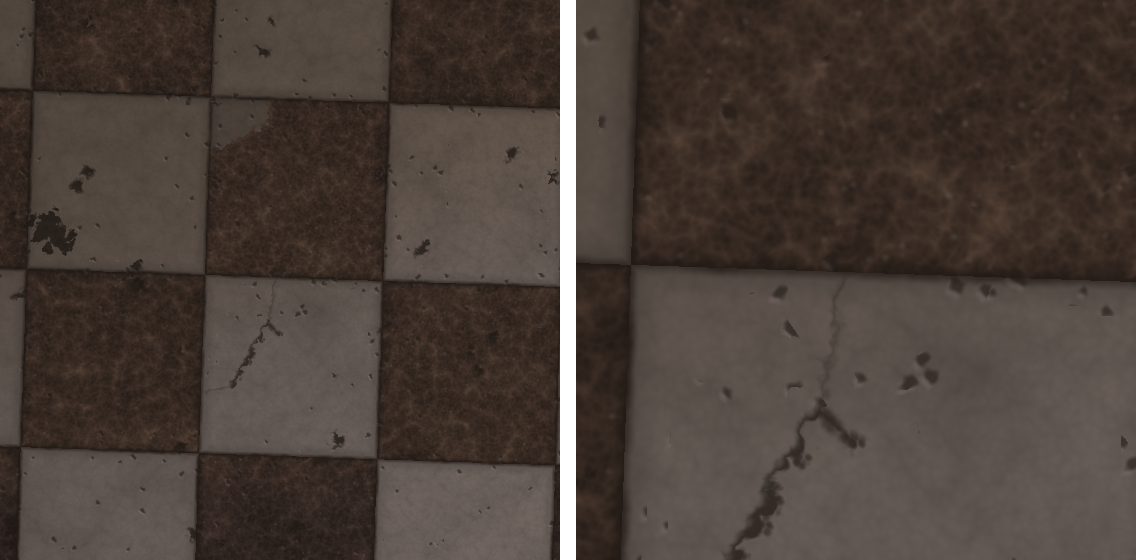
Left, the full canvas; right, a detail of the centre.
Give the GLSL for this texture, as a three.js fragment shader.

```glsl
// Worn checkerboard of stone tiles, slightly tilted, under dim warm light.
// A rotated grid picks pale or brown stone; layered cellular noise adds grain,
// pits, chipped edges and holes, with one crack and one worn corner on top.
#define TILES 3.14
#define TILT 0.034
#define NODE vec2(0.366, 0.509)
#define GROUT 0.009
#define SOFT 0.024
#define PALE_WARM vec3(0.350, 0.304, 0.268)
#define PALE_COOL vec3(0.372, 0.334, 0.314)
#define BROWN vec3(0.226, 0.173, 0.142)
#define UMBER vec3(0.178, 0.137, 0.122)
#define GROUT_COLOR vec3(0.125, 0.094, 0.076)
#define HOLE_COLOR vec3(0.130, 0.105, 0.088)

varying vec2 vUv;

vec2 hash2(vec2 p) {
  return fract(sin(vec2(dot(p, vec2(127.1, 311.7)), dot(p, vec2(269.5, 183.3)))) * 43758.5);
}

// Cellular noise: x = distance to the nearest point, yz = its random values
vec3 cells(vec2 p) {
  vec2 base = floor(p);
  vec3 nearest = vec3(9.0);
  for (int y = -1; y <= 1; y++) {
    for (int x = -1; x <= 1; x++) {
      vec2 id = base + vec2(float(x), float(y));
      float d = length(id + hash2(id) - p);
      if (d < nearest.x) nearest = vec3(d, hash2(id + 57.3));
    }
  }
  return nearest;
}

// Three octaves of rounded cellular blotches, centred near zero
float mottle(vec2 p) {
  float sum = 0.0;
  float amp = 0.5;
  for (int i = 0; i < 3; i++) {
    p += 0.14 * sin(p.yx * 1.9 + vec2(0.7, 2.1));
    float d = cells(p).x;
    sum += amp * (d * d * 1.3 - 0.32);
    p = mat2(0.8, 0.6, -0.6, 0.8) * p * 1.9 + 11.7;
    amp *= 0.62;
  }
  return 2.0 * sum;
}

// Scattered rounded holes; density is the share of cells that hold one
float pits(vec2 p, float density) {
  p += 0.10 * sin(p.yx * 4.3) + 0.04 * sin(p.yx * 11.0 + 1.3);
  vec3 c = cells(p);
  float radius = 0.20 + 0.20 * c.z;
  return step(1.0 - density, c.y) * (1.0 - smoothstep(radius - 0.20, radius + 0.10, c.x));
}

float segment(vec2 p, vec2 a, vec2 b) {
  vec2 ab = b - a;
  return length(p - a - ab * clamp(dot(p - a, ab) / dot(ab, ab), 0.0, 1.0));
}

float cover(float radius, float d) {
  return 1.0 - smoothstep(radius - SOFT * 0.5, radius + SOFT * 0.5, d);
}

void main() {
  // Tilted tile grid
  vec2 d = vUv - NODE;
  vec2 g = TILES * vec2(cos(TILT) * d.x - sin(TILT) * d.y, sin(TILT) * d.x + cos(TILT) * d.y);
  vec2 tile = floor(g);
  vec2 local = g - tile;
  vec2 rnd = hash2(tile + 4.2);
  float pale = mod(tile.x + tile.y, 2.0);

  // Noise layers shared by the stones and the damage
  float broad = mottle(g * 3.2 + rnd * 20.0);
  float grain = mottle(g * mix(13.0, 20.0, rnd.x) + rnd * 9.0);
  float fine = cells(g * 52.0).x - 0.45;

  // Pale stone: smooth with faint clouds; brown stone: coarse and blotched
  vec3 paleStone = mix(PALE_COOL, PALE_WARM, smoothstep(0.3, 0.75, vUv.y - 0.25 * (vUv.x - 0.5)));
  paleStone *= 1.0 - 0.08 * broad - 0.06 * grain - 0.05 * fine;
  vec3 brownStone = mix(UMBER, BROWN, smoothstep(0.06, 0.22, vUv.y));
  brownStone *= 1.0 + 0.20 * broad + 0.30 * grain + 0.20 * fine;
  vec3 speck = cells(g * 38.0 + 3.1);
  brownStone += 0.05 * step(0.95, speck.y) * (1.0 - smoothstep(0.05, 0.38, speck.x));

  // One brown tile has a corner worn down to pale stone
  float corner = max(local.x * 0.5 + 1.0 - local.y, local.x * 0.95) + 0.05 * grain;
  if (all(equal(tile, vec2(0.0)))) brownStone = mix(brownStone, paleStone * 0.82, cover(0.31, corner));
  float stone = smoothstep(-0.012, 0.012, min(min(local.x, 1.0 - local.x), min(local.y, 1.0 - local.y)));
  vec3 color = mix(brownStone, paleStone, pale) * (0.96 + 0.07 * rnd.x);
  color *= mix(0.9, 1.0, stone);

  // Dirt and thin, uneven grout along the tile borders
  vec2 toEdge = min(local, 1.0 - local);
  float edge = min(toEdge.x, toEdge.y);
  color *= 1.0 - 0.12 * (1.0 - smoothstep(0.0, 0.07, edge + 0.03 * broad));
  float grout = cover(GROUT, edge + 0.005 * grain);
  float depth = clamp(0.72 + 0.5 * broad, 0.4, 0.9);
  color = mix(color, GROUT_COLOR, depth * grout);

  // Small soft pits with lit rims, gathered near borders and in worn patches
  float worn = smoothstep(0.1, 0.6, broad) + 0.9 * (1.0 - smoothstep(0.02, 0.09, edge));
  float density = 0.015 + 0.09 * worn;
  float pit = pits(g * 24.0, density);
  float rim = pits(g * 24.0 + vec2(0.16, 0.24), density) * (1.0 - pit);
  color = mix(color, HOLE_COLOR, 0.60 * pit) + 0.045 * rim;

  // Larger holes, most of them around the lower left, and one broad chip
  vec2 away = g - vec2(-0.5, -0.4);
  float hole = pits(g * 9.0 + 7.7 + 0.35 * grain, 0.025 + 0.09 * exp(-4.0 * dot(away, away)));
  vec2 chipAt = g - vec2(-0.86, 0.20);
  chipAt.y += 0.35 * chipAt.x;
  float chip = cover(0.095, length(chipAt) + 0.10 * grain + 0.03 * broad);
  color = mix(color, HOLE_COLOR * (1.0 + 0.3 * grain), 0.82 * max(hole, chip));

  // Crack across one pale tile: faint at the ends, wide in the middle
  vec2 q = g + 0.025 * vec2(grain, -grain);
  float hair = min(segment(q, vec2(0.40, -0.02), vec2(0.36, -0.26)),
                   segment(q, vec2(0.17, -0.61), vec2(0.03, -0.66)));
  float gap = min(segment(q, vec2(0.36, -0.26), vec2(0.17, -0.61)),
                  segment(q, vec2(0.36, -0.26), vec2(0.42, -0.31)));
  float crack = max(0.5 * cover(0.005, hair), cover(0.011, gap + 0.015 * grain));
  color = mix(color, HOLE_COLOR, 0.75 * crack);

  // Light falls off toward the upper left
  color *= 0.88 + 0.10 * vUv.x + 0.13 * (1.0 - vUv.y);
  gl_FragColor = vec4(color, 1.0);
}
```
